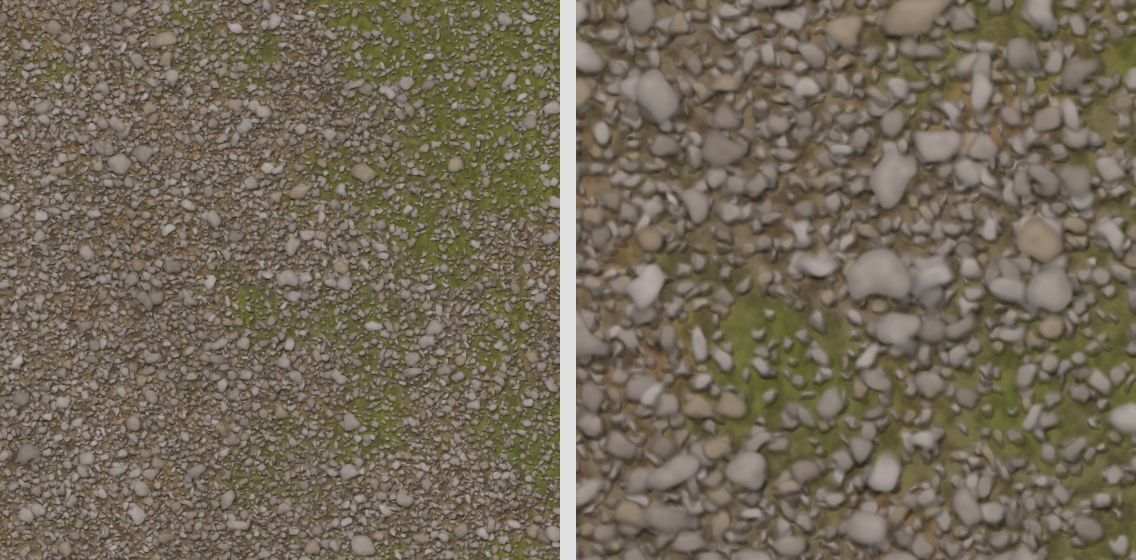
Left: the whole. Right: its middle third, enlarged.
Write a Shadertoy shader that draws this texture.

```glsl
const vec3 SOIL_DARK = vec3(0.33, 0.28, 0.215);
const vec3 SOIL_LIGHT = vec3(0.49, 0.43, 0.34);
const vec3 RUST = vec3(0.49, 0.37, 0.25);
const vec3 MOSS_DARK = vec3(0.31, 0.31, 0.16);
const vec3 MOSS_LIGHT = vec3(0.45, 0.46, 0.23);
const vec3 STONE_DARK = vec3(0.47, 0.42, 0.375);
const vec3 STONE_LIGHT = vec3(0.66, 0.62, 0.60);
const vec3 STONE_TAN = vec3(0.57, 0.50, 0.40);
const float EDGE_SOFTNESS = 0.0017;
const float SHADOW_STRENGTH = 0.26;
const vec2 SHADOW_SHIFT = vec2(0.0008, -0.0022);

float hash(vec2 p) {
    vec3 q = fract(vec3(p.xyx) * 0.1031);
    q += dot(q, q.yzx + 33.33);
    return fract((q.x + q.y) * q.z);
}

float noise(vec2 p) {
    vec2 cell = floor(p);
    vec2 f = fract(p);
    f = f * f * (3.0 - 2.0 * f);
    float low = mix(hash(cell), hash(cell + vec2(1, 0)), f.x);
    float high = mix(hash(cell + vec2(0, 1)), hash(cell + vec2(1, 1)), f.x);
    return mix(low, high, f.y);
}

float fbm(vec2 p) {
    float sum = 0.0;
    float weight = 0.53;
    for (int i = 0; i < 4; i++) {
        sum += weight * noise(p);
        p = mat2(1.6, 1.2, -1.2, 1.6) * p + 17.3;
        weight *= 0.5;
    }
    return sum;
}

// Moss thickens toward the upper right
float mossCover(vec2 p) {
    float lean = 0.45 * p.x + 0.25 * p.y;
    return smoothstep(0.70, 1.12, 0.9 * fbm(p * 9.0 + 4.0) + lean);
}

vec3 groundColor(vec2 p) {
    float grain = smoothstep(0.22, 0.78, fbm(p * 115.0));
    vec3 soil = mix(SOIL_DARK, SOIL_LIGHT, grain);
    float rust = smoothstep(0.52, 0.75, fbm(p * 15.0 + 61.0));
    soil = mix(soil, RUST * (0.75 + 0.4 * grain), 0.6 * rust);
    float blades = noise(p * vec2(240.0, 110.0) + 3.0 * noise(p * 45.0));
    vec3 moss = mix(MOSS_DARK, MOSS_LIGHT, 0.5 * (grain + blades));
    return mix(soil, moss, mossCover(p));
}

// Rounded, slightly angular outline: 1 on the rim, 0 in the middle
float stoneRim(vec2 offset, vec2 radii, float angle, float power) {
    float c = cos(angle);
    float s = sin(angle);
    vec2 q = abs(mat2(c, -s, s, c) * offset / radii) + 1e-4;
    return pow(pow(q.x, power) + pow(q.y, power), 1.0 / power);
}

// Scatters one size of stone on a jittered grid
void addStones(inout vec3 color, vec2 p, float cells, float density, float brightness) {
    vec2 home = floor(p * cells);
    float soft = max(EDGE_SOFTNESS, 0.8 / iResolution.y);
    vec2 wobble = vec2(noise(p * cells * 2.2), noise(p * cells * 2.2 + 40.0)) - 0.5;
    for (int y = -1; y <= 1; y++) {
        for (int x = -1; x <= 1; x++) {
            vec2 id = home + vec2(x, y);
            vec2 key = id + cells * 7.0 + 100.0;
            vec2 jitter = vec2(hash(key + 11.3), hash(key + 27.7));
            vec2 center = (id + 0.1 + 0.8 * jitter) / cells;
            if (hash(key) > density * (1.0 - 0.5 * mossCover(center))) continue;

            float size = mix(0.33, 0.53, hash(key + 41.9)) / cells;
            vec2 radii = size * vec2(1.0, mix(0.42, 0.88, hash(key + 53.1)));
            float angle = 1.9 * (hash(key + 67.3) + hash(key + 71.7) - 1.0);
            float power = mix(1.8, 2.9, hash(key + 83.9));
            vec2 offset = p - center + 0.30 * wobble / cells;

            // Contact shadow
            float shadowRim = stoneRim(offset - SHADOW_SHIFT, radii * 1.08, angle, power);
            color *= 1.0 - SHADOW_STRENGTH * (1.0 - smoothstep(0.75, 1.35, shadowRim));

            // Stone body, lit from above
            float rim = stoneRim(offset, radii, angle, power);
            float tone = 0.5 * (hash(key + 97.1) + hash(key + 101.3)) + brightness;
            vec3 stone = mix(STONE_DARK, STONE_LIGHT, clamp(tone, 0.0, 1.1));
            stone = mix(stone, STONE_TAN, 0.65 * step(0.86, hash(key + 113.7)));
            stone *= mix(0.86, 1.02, 1.0 - smoothstep(0.4, 1.05, rim));
            stone *= 1.0 + 0.06 * clamp(offset.y / radii.y, -1.0, 1.0);
            stone *= 0.95 + 0.10 * noise(p * 170.0);
            float mask = 1.0 - smoothstep(-soft, soft, (rim - 1.0) * radii.y);
            color = mix(color, stone, mask * 0.94);
        }
    }
}

void mainImage(out vec4 fragColor, in vec2 fragCoord) {
    vec2 p = fragCoord / iResolution.y;
    vec3 color = groundColor(p);

    // Fine grit first, large pebbles on top
    addStones(color, p, 112.0, 0.72, -0.12);
    addStones(color, p, 80.0, 0.68, 0.0);
    addStones(color, p, 56.0, 0.56, 0.10);
    addStones(color, p, 35.0, 0.20, 0.18);
    addStones(color, p, 25.0, 0.035, 0.25);

    // Broad, gentle variation of light
    color *= 0.96 + 0.10 * fbm(p * 5.0 + 23.0);
    fragColor = vec4(color, 1.0);
}
```
